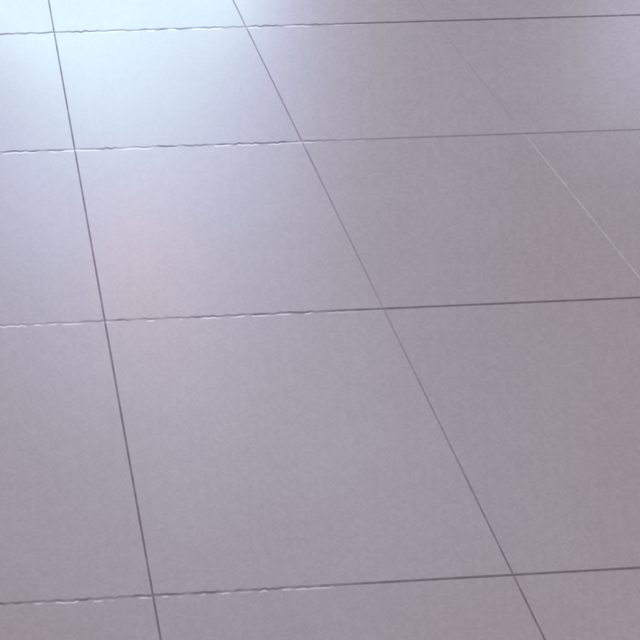
Give the GLSL for this texture, as a WebGL 1 fragment shader.

```glsl
precision highp float;
// Large grey floor tiles seen in perspective, with window glare at the upper left.
// Each canvas point is projected to tile coordinates; joints are drawn with widths
// that shrink with distance, over a soft glare ramp with fine stone grain.

uniform vec2 u_resolution;

float hash(vec2 p) {
  return fract(sin(dot(p, vec2(127.1, 311.7))) * 43758.5453);
}

float noise(vec2 p) {
  vec2 i = floor(p), f = fract(p);
  f = f * f * (3.0 - 2.0 * f);
  return mix(mix(hash(i), hash(i + vec2(1.0, 0.0)), f.x),
             mix(hash(i + vec2(0.0, 1.0)), hash(i + vec2(1.0, 1.0)), f.x), f.y);
}

// Soft elliptical spot of light
float spot(vec2 p, vec2 center, vec2 radius) {
  vec2 d = (p - center) / radius;
  return exp(-dot(d, d));
}

// Soft-edged stroke from a signed distance
float stroke(float d, float halfWidth) {
  float soft = max(0.0017, 0.8 / u_resolution.y);
  return 1.0 - smoothstep(max(halfWidth - soft, 0.0), halfWidth + soft, abs(d));
}

// Glare strength, from 0 in the shade to 1 at the brightest corner
float glareAt(vec2 p) {
  float g = 0.90 * spot(p, vec2(0.18, 1.05), vec2(0.30, 0.38));
  g += 0.34 * spot(p, vec2(0.0, 1.02), vec2(0.14, 0.13));
  g += 0.25 * spot(p, vec2(0.36, 1.02), vec2(0.09, 0.10));
  g += 0.20 * spot(p, vec2(0.15, 0.62), vec2(0.42, 0.40));
  g += 0.26 * spot(p, vec2(1.02, 0.95), vec2(0.14, 0.18));
  return g + 0.07 * spot(p, vec2(0.40, 0.32), vec2(0.32, 0.35));
}

void main() {
  vec2 p = gl_FragCoord.xy / u_resolution;

  // Perspective: depth grows toward the viewer, tile = (column, row)
  float depth = 1.9234 - p.y;
  float skew = 1.0 - 0.0303 * p.x;
  float slant = (p.x + 0.0861) / depth;
  vec2 tile = vec2((slant - 0.1754) / 0.3121, 6.288 - skew / (0.1629 * depth));
  vec2 joint = floor(tile + 0.5);

  // Distances to the nearest joints, back in canvas units
  float colDist = (tile.x - joint.x) * 0.3121 * depth / sqrt(1.0 + slant * slant);
  float rowDist = (tile.y - joint.y) * 0.1629 * depth * depth / skew;

  // Glare ramp, with a warm reflection and slight change from tile to tile
  float glare = glareAt(p) + 0.04 * (noise(p * 7.0) - 0.5);
  vec3 color = mix(vec3(0.597, 0.563, 0.597), vec3(0.76, 0.765, 0.855),
                   clamp(2.0 * glare, 0.0, 1.0));
  color = mix(color, vec3(0.89, 0.97, 1.03), clamp(2.0 * glare - 1.0, 0.0, 1.0));
  color += vec3(0.035, 0.002, -0.02) * spot(p, vec2(0.22, 0.59), vec2(0.10, 0.13));
  color += vec3(0.016, 0.004, 0.0) * spot(p, vec2(0.28, 0.42), vec2(0.13, 0.12));
  color += 0.008 * (hash(floor(tile) + 9.0) - 0.5);

  // Stone grain, weaker under the glare
  float grain = 0.6 * noise(p * vec2(250.0, 280.0)) + 0.25 * noise(p * 120.0 + 7.0)
              + 0.15 * noise(tile * 11.0);
  color += 0.044 * (grain - 0.5) * (1.0 - 0.5 * clamp(glare, 0.0, 1.0));

  // Column joints: dark at left, faint in the middle, pale at right
  float colWidth = 0.0009 * depth;
  float colDark = 0.95;
  float colPale = 0.0;
  if (joint.x > 0.5) {
    colDark = 0.34 + 0.95 * abs(p.y - 0.54);
    colWidth *= 0.75;
  }
  if (joint.x > 1.5) {
    colDark = 0.14 * smoothstep(0.75, 0.85, p.y);
    colPale = joint.x > 2.5 ? 0.8 : 1.0 - smoothstep(0.76, 0.82, p.y);
    colPale *= 0.5 + 0.5 * noise(vec2(p.y * 70.0, joint.x));
  }
  colDark *= 0.8 + 0.3 * noise(vec2(p.y * 80.0, joint.x * 13.0));
  float colLine = stroke(colDist, colWidth);

  // Row joints: ragged, broken and glinting at left, smooth at right
  float ragged = 1.0 - smoothstep(0.45, 0.62, p.x);
  float chip = noise(vec2(p.x * 150.0, joint.y * 17.0));
  rowDist += 0.0018 * (chip - 0.5) * ragged;
  float gaps = noise(vec2(p.x * 75.0, joint.y * 5.0));
  float rowDark = 0.95 - (0.15 + 0.5 * ragged) * gaps;
  if (joint.y == 1.0) rowDark *= 1.0 - 0.5 * smoothstep(0.44, 0.52, p.x);
  if (joint.y == 2.0) rowDark *= 0.6 + 0.4 * smoothstep(0.12, 0.20, p.x);
  float rowLine = stroke(rowDist, 0.0010 * depth);
  float glint = stroke(rowDist - 0.0021 * depth, 0.0006 * depth) * ragged
              * smoothstep(0.3, 0.75, noise(vec2(p.x * 85.0, joint.y * 31.0)));

  // Grout shadow, then bright tile edges
  float shadow = max(colLine * colDark, rowLine * rowDark);
  color *= mix(vec3(1.0), vec3(0.68, 0.65, 0.68), shadow);
  color += vec3(0.12, 0.13, 0.14) * max(glint, 0.6 * colLine * colPale);

  gl_FragColor = vec4(clamp(color, 0.0, 1.0), 1.0);
}
```
